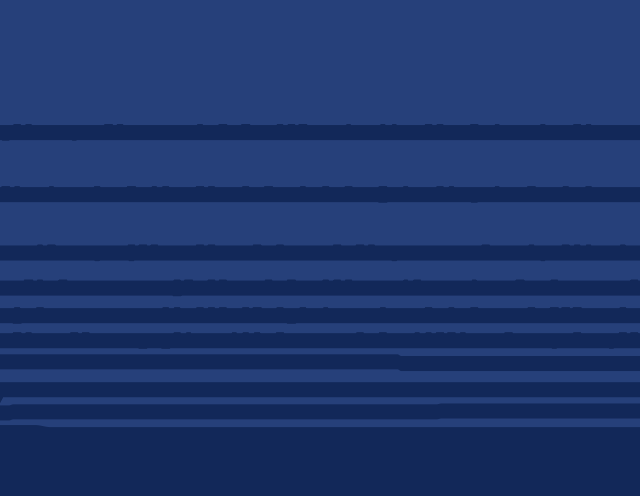
Give the GLSL for this background, as a WebGL 2 fragment shader.

```glsl
#version 300 es
precision highp float;
// Flat navy stripes with lightly ragged edges, crowding down to a solid dark floor.

#define LIGHT vec3(0.149, 0.251, 0.478)
#define DARK vec3(0.071, 0.157, 0.349)
#define HALF_THICKNESS 0.0152
#define FLOOR_TOP 0.1389
#define BUMP_HEIGHT 0.0021
#define BUMP_CELLS 56.0
#define TOP_DENSITY 0.34
#define BOTTOM_DENSITY 0.06

uniform vec2 u_resolution;
out vec4 outColor;

const int STRIPES = 9;
const float CENTERS[STRIPES] = float[](
    0.7327, 0.6076, 0.4899, 0.4192, 0.3636, 0.3131, 0.2705, 0.2143, 0.1697);

float hash(vec2 p) {
    vec3 q = fract(vec3(p.xyx) * 0.1031);
    q += dot(q, q.yzx + 33.33);
    return fract((q.x + q.y) * q.z);
}

// Scattered flat-topped bumps along x, at most one in each cell.
float bumps(float x, float seed, float density) {
    float cell = floor(x * BUMP_CELLS);
    float present = step(hash(vec2(cell, seed)), density);
    float halfWidth = mix(0.25, 0.46, hash(vec2(cell, seed + 37.0)));
    float offset = abs(fract(x * BUMP_CELLS) - 0.5);
    return present * (1.0 - smoothstep(halfWidth - 0.12, halfWidth, offset));
}

// Small vertical steps where the lower stripes change height.
float stripeShift(int i, float x) {
    if (i == 6) return -0.0034 * smoothstep(0.621, 0.627, x);
    if (i == 8) return 0.0017 * smoothstep(0.682, 0.690, x)
                     - 0.0022 * (1.0 - smoothstep(0.014, 0.021, x));
    return 0.0;
}

// Coverage of the region where the signed distance is negative.
float fill(float d, float pixel) {
    return clamp(0.5 - d / pixel, 0.0, 1.0);
}

void main() {
    vec2 uv = gl_FragCoord.xy / u_resolution;
    float pixel = 1.0 / u_resolution.y;

    // Floor, slightly raised at its left end
    float floorTop = FLOOR_TOP + 0.0042 * (1.0 - smoothstep(0.055, 0.079, uv.x));
    float dark = fill(uv.y - floorTop, pixel);

    // Stripes: ragged in the upper rows, nearly clean in the lower ones
    for (int i = 0; i < STRIPES; i++) {
        float seed = float(i) * 7.0 + 3.0;
        float ragged = i < 6 ? 1.0 : 0.04;
        float y = uv.y - CENTERS[i] - stripeShift(i, uv.x);
        float top = HALF_THICKNESS + BUMP_HEIGHT * bumps(uv.x, seed, TOP_DENSITY * ragged);
        float bottom = HALF_THICKNESS
            + 0.6 * BUMP_HEIGHT * bumps(uv.x, seed + 91.0, BOTTOM_DENSITY * ragged);
        dark = max(dark, fill(max(y - top, -y - bottom), pixel));
    }

    // Slanted sliver at the left border, between the last two stripes
    float slantEdge = 0.0055 * clamp((uv.y - 0.187) / 0.013, 0.0, 1.0);
    float sliver = fill(uv.x - slantEdge, 1.0 / u_resolution.x)
                 * fill(abs(uv.y - 0.194) - 0.007, pixel);
    dark = max(dark, sliver);

    outColor = vec4(mix(LIGHT, DARK, dark), 1.0);
}
```
